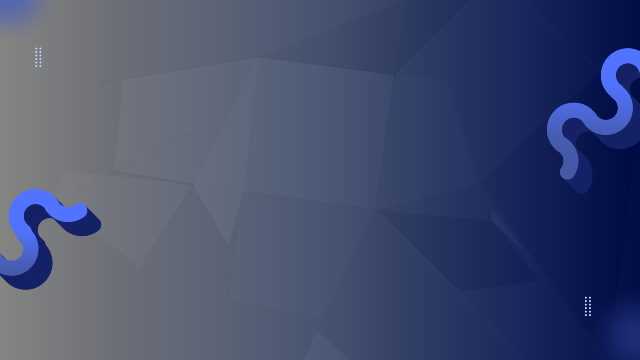
Give the GLSL for this background, as a WebGL 2 fragment shader.

```glsl
#version 300 es
precision highp float;
// Faceted grey-to-navy backdrop with two extruded wavy ribbons, dot grids and corner glows.
// Facets are convex half-plane shapes, ribbons are chained arcs, shadows are swept ribbons.
// All lengths are in hundredths of the canvas height, origin at the lower left.
uniform vec2 u_resolution;
out vec4 outColor;

const float RIBBON_RADIUS = 5.4;
const float RIBBON_HALF_WIDTH = 2.1;
const vec2 SHADOW_OFFSET = vec2(3.9, -3.9);
const int SHADOW_STEPS = 10;
const vec2 DOT_SPACING = vec2(1.15, 0.97);
const float DOT_RADIUS = 0.27;
const vec3 RIBBON_BLUE = vec3(0.32, 0.45, 1.0);
const vec3 RIBBON_FADED = vec3(0.27, 0.35, 0.65);
const vec3 SHADOW_NAVY = vec3(0.08, 0.13, 0.40);
const vec3 DOT_COLOR = vec3(0.76, 0.81, 1.0);
const vec3 GLOW_LEFT = vec3(0.34, 0.40, 0.68);
const vec3 GLOW_RIGHT = vec3(0.15, 0.21, 0.52);
const vec3 STOPS[7] = vec3[7](
    vec3(0.52, 0.52, 0.51), vec3(0.43, 0.44, 0.47), vec3(0.36, 0.39, 0.46),
    vec3(0.28, 0.33, 0.44), vec3(0.18, 0.23, 0.39), vec3(0.09, 0.14, 0.35),
    vec3(0.0, 0.05, 0.27));

float pixel;

float fill(float d) { return 1.0 - smoothstep(-0.5 * pixel, 0.5 * pixel, d); }

vec3 backdrop(float t) {
    float s = clamp(t, 0.0, 0.9999) * 6.0;
    int i = int(s);
    return mix(STOPS[i], STOPS[i + 1], fract(s));
}

// Signed distance to the line a-b, positive on its left
float side(vec2 p, vec2 a, vec2 b) {
    vec2 d = normalize(b - a);
    return dot(p - a, vec2(-d.y, d.x));
}

// Convex shapes with clockwise corners
float quad(vec2 p, vec2 a, vec2 b, vec2 c, vec2 d) {
    return fill(max(max(side(p, a, b), side(p, b, c)), max(side(p, c, d), side(p, d, a))));
}
float tri(vec2 p, vec2 a, vec2 b, vec2 c) {
    return fill(max(max(side(p, a, b), side(p, b, c)), side(p, c, a)));
}

float crease(vec2 p, vec2 a, vec2 b) {
    vec2 d = b - a;
    float h = clamp(dot(p - a, d) / dot(d, d), 0.0, 1.0);
    return 1.0 - smoothstep(0.0, 0.35, length(p - a - h * d));
}

// Summed light and shade of the facets and their creases
float facets(vec2 p) {
    vec2 top = vec2(71.8, 84.3), right = vec2(109.7, 79.2);
    vec2 low = vec2(104.4, 41.7), left = vec2(67.6, 46.8);
    vec2 farTop = vec2(34.3, 78.0), farLow = vec2(31.3, 52.5), hinge = vec2(53.7, 48.6);
    vec2 tip = vec2(38.9, 25.5), east = vec2(133.1, 49.1), ridge = vec2(112.7, 100.0);
    vec2 notch = vec2(166.7, 80.3), floorEast = vec2(145.8, 0.0);
    float s = 0.022 * quad(p, top, right, low, left);
    s += 0.020 * quad(p, farTop, top, left, farLow);
    s += 0.012 * tri(p, top, left, hinge);
    s += 0.030 * tri(p, hinge, left, vec2(63.4, 31.9));
    s += 0.018 * quad(p, vec2(18.5, 52.5), hinge, tip, vec2(15.0, 45.6));
    s += 0.008 * quad(p, left, low, vec2(89.6, 12.0), vec2(63.4, 16.7));
    s -= 0.012 * tri(p, top, ridge, right);
    s -= 0.018 * quad(p, ridge, vec2(134.0, 100.0), right + 0.2, right);
    s += 0.010 * quad(p, right, vec2(124.0, 78.0), east, low);
    s -= 0.020 * quad(p, low, vec2(136.6, 38.7), vec2(150.0, 22.0), vec2(128.0, 19.0));
    s -= 0.014 * quad(p, notch, vec2(178.0, 70.0), vec2(169.0, 0.0), east);
    s += 0.025 * tri(p, vec2(88.0, 8.1), vec2(97.2, 0.0), vec2(84.5, 0.0));
    s += 0.028 * tri(p, vec2(136.6, 42.1), vec2(147.0, 28.7), vec2(136.6, 38.7));
    s -= 0.022 * (crease(p, top, right) + crease(p, right, low) + crease(p, farLow, hinge));
    s -= 0.018 * (crease(p, top, vec2(28.0, 77.0)) + crease(p, hinge, tip));
    s -= 0.020 * crease(p, vec2(18.0, 45.0), vec2(56.0, 64.5));
    s -= 0.014 * (crease(p, left, low) + crease(p, farTop, farLow));
    s += 0.018 * (crease(p, low, floorEast) + crease(p, vec2(144.7, 100.0), notch));
    return s;
}

// Distance to an arc given its middle angle and half span in degrees
float arc(vec2 p, vec2 center, float middle, float span) {
    vec2 q = p - center;
    float m = radians(middle);
    float a = atan(q.y * cos(m) - q.x * sin(m), dot(q, vec2(cos(m), sin(m))));
    a = m + clamp(a, -radians(span), radians(span));
    return length(q - RIBBON_RADIUS * vec2(cos(a), sin(a)));
}

float ribbons(vec2 p) {
    float d;
    if (p.x < 80.0) {
        d = min(arc(p, vec2(9.9, 40.0), 133.0, 101.0), arc(p, vec2(3.2, 30.9), -48.0, 102.0));
        d = min(d, arc(p, vec2(18.9, 45.8), 260.0, 47.0));
    } else {
        d = min(arc(p, vec2(174.4, 79.1), 128.0, 108.0), arc(p, vec2(168.3, 70.0), -45.0, 101.0));
        d = min(d, arc(p, vec2(159.4, 64.0), 134.0, 100.0));
        d = min(d, arc(p, vec2(153.2, 55.3), 10.0, 45.0));
    }
    return d - RIBBON_HALF_WIDTH;
}

// Grid of two columns by six rows
float dots(vec2 p, vec2 center) {
    vec2 g = (p - center) / DOT_SPACING;
    vec2 cell = clamp(floor(g), vec2(-1.0, -3.0), vec2(0.0, 2.0)) + 0.5;
    return fill(length((g - cell) * DOT_SPACING) - DOT_RADIUS);
}

void main() {
    pixel = 100.0 / u_resolution.y;
    vec2 p = gl_FragCoord.xy * pixel;
    vec3 color = backdrop(gl_FragCoord.x / u_resolution.x) + facets(p);

    // Corner glows
    color = mix(color, GLOW_LEFT, 1.0 - smoothstep(2.0, 14.5, length(p - vec2(2.5, 102.0))));
    color = mix(color, GLOW_RIGHT, 0.8 * (1.0 - smoothstep(0.0, 15.0, length(p - vec2(177.0, 6.5)))));

    // Ribbons over their swept shadows
    float shadow = 1e3;
    for (int i = 1; i <= SHADOW_STEPS; i++)
        shadow = min(shadow, ribbons(p - SHADOW_OFFSET * float(i) / float(SHADOW_STEPS)));
    color = mix(color, SHADOW_NAVY, fill(shadow));
    float fade = p.x < 80.0 ? smoothstep(38.0, 22.0, p.y) : smoothstep(80.0, 56.0, p.y);
    color = mix(color, mix(RIBBON_BLUE, RIBBON_FADED, fade), fill(ribbons(p)));

    color = mix(color, DOT_COLOR, max(dots(p, vec2(10.65, 84.1)), dots(p, vec2(163.3, 14.9))));
    outColor = vec4(color, 1.0);
}
```
